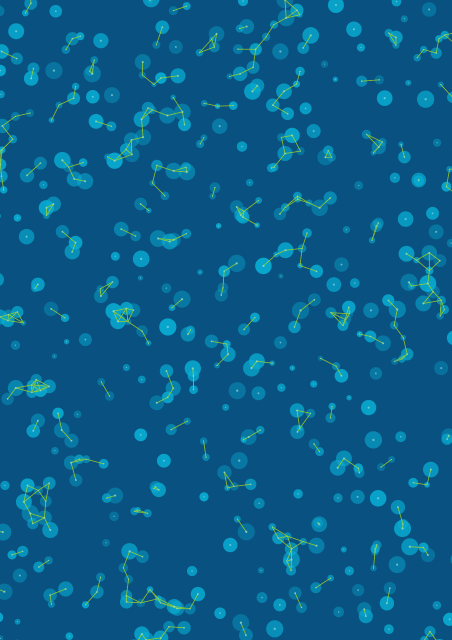
A WebGL 1 fragment shader for this pattern:

```glsl
precision highp float;
// A network of scattered translucent discs on deep blue. Each grid cell holds
// up to three randomly placed nodes; every pair of nodes closer than a fixed
// reach is joined by a thin lime line, and each node has a pale centre.

uniform vec2 u_resolution;

// Lengths are in cells; CELLS_ACROSS cells span the canvas width.
const float CELLS_ACROSS = 18.0;
const float NODE_CHANCE = 0.34;       // probability that a slot holds a node
const float LINK_REACH = 0.74;        // must stay below one cell
const float LINK_HALF_WIDTH = 0.0155;
const float RADIUS_MIN = 0.10;
const float RADIUS_MAX = 0.345;
const float OPACITY_MIN = 0.34;
const float OPACITY_MAX = 0.94;
const float CORE_RATIO = 0.13;        // pale centre relative to its disc
const float CORE_MIN = 0.02;

const vec3 DEEP_BLUE = vec3(0.035, 0.318, 0.502);
const vec3 CYAN = vec3(0.03, 0.67, 0.82);
const vec3 LIME = vec3(0.66, 0.84, 0.10);
const vec3 PALE = vec3(0.62, 0.90, 0.88);

const int NODE_COUNT = 27;            // 3 x 3 cells with 3 slots each

vec3 hash33(vec3 p) {
  p = fract(p * vec3(0.1031, 0.1030, 0.0973));
  p += dot(p, p.yxz + 33.33);
  return fract((p.xxy + p.yxx) * p.zyx);
}

float segmentDistance(vec2 p, vec2 a, vec2 b) {
  vec2 ab = b - a;
  float t = clamp(dot(p - a, ab) / max(dot(ab, ab), 1e-6), 0.0, 1.0);
  return length(p - a - ab * t);
}

// Antialiased fill of a shape from its signed distance.
float coverage(float signedDistance, float pixel) {
  return clamp(0.5 - signedDistance / pixel, 0.0, 1.0);
}

void main() {
  float pixel = CELLS_ACROSS / u_resolution.x;
  vec2 p = gl_FragCoord.xy * pixel;
  vec2 home = floor(p);

  vec2 nodes[NODE_COUNT];
  float present[NODE_COUNT];
  vec3 color = DEEP_BLUE;
  float core = 0.0;

  // Discs: gather the nearby nodes and layer them in a fixed global order.
  for (int i = 0; i < NODE_COUNT; i++) {
    float k = float(i);
    float row = floor(k / 3.0);
    vec2 cell = home + vec2(mod(k, 3.0), mod(row, 3.0)) - 1.0;
    vec3 seed = vec3(cell + 37.0, floor(k / 9.0) * 17.0 + 5.0);
    vec3 place = hash33(seed);
    vec3 look = hash33(seed + vec3(71.0, 113.0, 59.0));

    nodes[i] = cell + place.xy;
    present[i] = step(place.z, NODE_CHANCE);

    float radius = mix(RADIUS_MIN, RADIUS_MAX, look.x);
    float opacity = mix(OPACITY_MIN, OPACITY_MAX, look.y);
    float d = length(p - nodes[i]);
    float coreRadius = max(CORE_MIN, radius * CORE_RATIO);
    color = mix(color, CYAN, present[i] * opacity * coverage(d - radius, pixel));
    core = max(core, present[i] * coverage(d - coreRadius, pixel));
  }

  // Links: join every pair of nodes within reach.
  float link = 0.0;
  for (int i = 0; i < NODE_COUNT; i++) {
    if (present[i] < 0.5) continue;
    for (int j = 0; j < NODE_COUNT; j++) {
      if (j <= i || present[j] < 0.5) continue;
      if (distance(nodes[i], nodes[j]) > LINK_REACH) continue;
      float d = segmentDistance(p, nodes[i], nodes[j]);
      link = max(link, coverage(d - LINK_HALF_WIDTH, pixel));
    }
  }

  color = mix(color, LIME, 0.85 * link);
  color = mix(color, PALE, 0.6 * core);
  gl_FragColor = vec4(color, 1.0);
}
```
